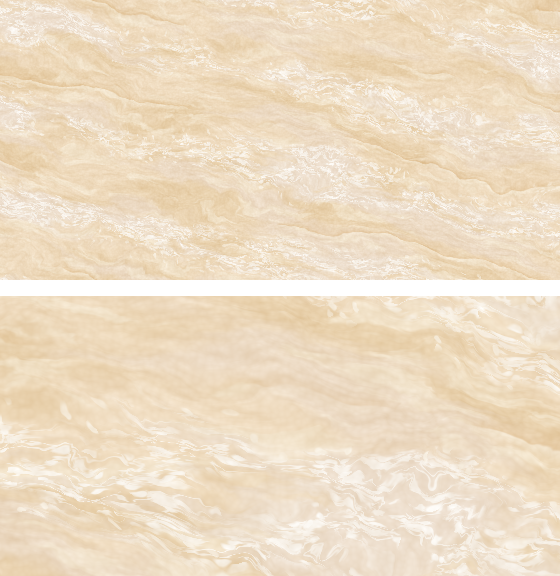
Top: the whole. Bottom: its middle third, enlarged.
A Shadertoy shader for this texture:

```glsl
const vec3 TAN = vec3(0.908, 0.812, 0.665);
const vec3 SAND = vec3(0.935, 0.855, 0.740);
const vec3 PALE = vec3(0.922, 0.850, 0.765);
const vec3 CREAM = vec3(0.955, 0.905, 0.815);
const vec3 LILAC = vec3(0.928, 0.875, 0.820);
const vec3 WHITE = vec3(0.980, 0.965, 0.940);
const vec3 CARAMEL = vec3(0.880, 0.750, 0.570);

const float SLOPE = 0.22;          // fall of the strata to the right
const float BAND_SPACING = 0.32;   // distance between lace bands
const float BAND_OFFSET = 0.30;
const float FOLD_HEIGHT = 0.060;   // strength of the strata folds
const float CURL = 0.016;          // strength of the small swirls in the lace
const float FIBRE = 0.040;         // contrast of the fine streaks
const float GRAIN = 0.040;         // contrast of the fine mottling
const float TAU = 6.2831853;
const mat2 TURN = mat2(0.80, 0.60, -0.60, 0.80);

vec2 hash2(vec2 p) {
    vec2 q = vec2(dot(p, vec2(127.1, 311.7)), dot(p, vec2(269.5, 183.3)));
    return fract(sin(q) * 43758.5);
}

// Layered sines, each octave turned and bent by the sum so far
float waves(vec2 p) {
    float sum = 0.0, amp = 0.5;
    for (int i = 0; i < 5; i++) {
        sum += amp * sin(p.x + 1.3 * sin(0.8 * p.y)) * cos(p.y + 1.1 * sin(0.7 * p.x));
        p = TURN * p * 1.8 + 0.8 * sum + 1.7;
        amp *= 0.58;
    }
    return sum;
}

// Cellular noise: distance to the nearest point, and that point's id
vec2 cells(vec2 p) {
    vec2 base = floor(p), nearest = vec2(9.0, 0.0);
    for (int y = -1; y <= 1; y++)
    for (int x = -1; x <= 1; x++) {
        vec2 cell = base + vec2(x, y);
        float d = length(cell + hash2(cell) - p);
        if (d < nearest.x) nearest = vec2(d, hash2(cell + 41.3).x);
    }
    return nearest;
}

void mainImage(out vec4 fragColor, in vec2 fragCoord) {
    vec2 p = fragCoord / iResolution.y;

    // Strata coordinates: x runs along the layers, y across them
    vec2 flow = vec2(p.x - SLOPE * p.y, p.y + SLOPE * p.x);
    float fold = waves(flow * vec2(4.0, 6.5) + 2.0);
    float drift = waves(flow * vec2(5.0, 8.0) + 9.0);
    flow += vec2(0.07 * drift, FOLD_HEIGHT * fold);

    // Small swirls that ruffle the fine layers
    vec2 curl = flow + CURL * vec2(waves(flow * vec2(24.0, 30.0) + 17.0),
                                   waves(flow * vec2(22.0, 26.0) + 8.0));

    // Sandy ground with pale and creamy streaks
    float tone = waves(flow * vec2(5.0, 24.0) + 3.0);
    float haze = waves(curl * vec2(4.0, 19.0) + 14.0);
    float streak = waves(curl * vec2(13.0, 62.0) + 21.0);
    vec3 color = mix(TAN, SAND, smoothstep(-0.50, 0.25, tone));
    color = mix(color, PALE, 0.85 * smoothstep(-0.05, 0.40, haze));
    color = mix(color, CREAM, 0.65 * smoothstep(0.08, 0.50, streak));

    // Lace bands: ragged, with gaps where the ground shows
    float band = cos(TAU * (flow.y - BAND_OFFSET) / BAND_SPACING)
               + 1.1 * waves(flow * vec2(3.5, 13.0) + 5.0);
    float patches = waves(curl * vec2(15.0, 42.0) + 27.0);
    float lace = smoothstep(-0.05, 0.95, band + 0.7 * patches);

    // Caramel seams between bands: sharp below, fading above
    float seamPath = flow.y + 0.016 * waves(flow * vec2(16.0, 10.0) + 31.0);
    float seam = (fract((seamPath - BAND_OFFSET) / BAND_SPACING + 0.08) - 0.5) * BAND_SPACING;
    float seamShown = smoothstep(-0.05, 0.25, waves(flow * vec2(2.3, 3.0) + 12.0)) * (1.0 - lace);
    float dark = smoothstep(-0.002, 0.002, seam) * exp(-75.0 * max(seam, 0.0));
    float light = smoothstep(-0.020, -0.003, seam) * smoothstep(0.001, -0.003, seam);
    color = mix(color, CREAM, 0.6 * light * seamShown);
    color = mix(color, CARAMEL, 0.75 * dark * seamShown);

    // Lilac bed, fine white strands and short flakes of the lace
    float strand = waves(curl * vec2(30.0, 135.0));
    float thread = waves(curl * vec2(48.0, 190.0) + 6.0);
    float ridge = 1.0 - smoothstep(0.01, 0.13, abs(strand));
    float wisps = smoothstep(0.12, 0.42, thread);
    vec2 flake = cells(curl * vec2(46.0, 140.0));
    float flakes = smoothstep(0.52, 0.25, flake.x) * step(0.70, flake.y);
    float white = max(max(0.75 * ridge, 0.75 * wisps), 0.9 * flakes);
    color = mix(color, LILAC, 0.65 * lace * smoothstep(-0.45, 0.15, haze + 0.5 * strand));
    color = mix(color, WHITE, lace * white * smoothstep(-0.45, 0.15, patches));

    // Creamy chips scattered along the band rims
    vec2 chip = cells(TURN * curl * vec2(50.0, 85.0) + 7.0);
    float rim = smoothstep(-0.35, 0.15, band) * smoothstep(1.0, 0.45, band);
    float chips = smoothstep(0.44, 0.24, chip.x) * step(0.85, chip.y);
    color = mix(color, mix(CREAM, WHITE, 0.5), 0.8 * chips * rim);

    // Fine streaks and mottled grain over everything
    float fibre = waves(curl * vec2(38.0, 120.0) + 40.0);
    float mottle = cells(flow * vec2(65.0, 105.0)).x + 0.7 * cells(p * 125.0 + 3.0).x - 0.80;
    color += (FIBRE * fibre - GRAIN * mottle) * vec3(0.6, 0.9, 1.3);

    fragColor = vec4(clamp(color, 0.0, 1.0), 1.0);
}
```
